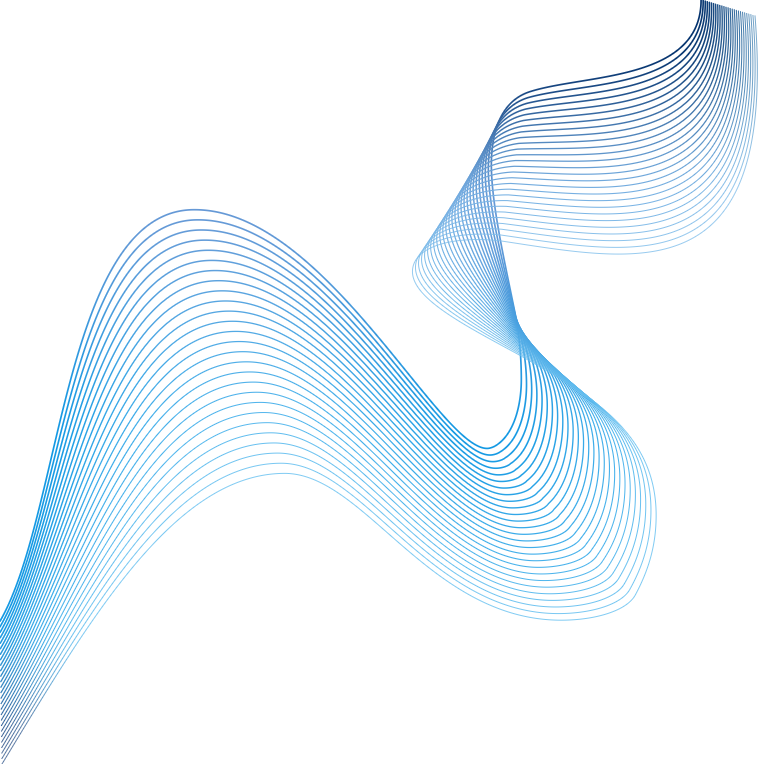
A Shadertoy shader for this background:

```glsl
// Twisting ribbon of fine blue lines blended between two curves on white.

#define LINES 27
#define SAMPLES 12
#define GRID_HEIGHT 765.0
#define BOLD_WIDTH 1.7
#define FINE_WIDTH 0.8
#define NAVY vec3(0.02, 0.20, 0.43)
#define PERIWINKLE vec3(0.40, 0.60, 0.84)
#define AZURE vec3(0.08, 0.60, 0.89)
#define STEEL vec3(0.22, 0.36, 0.56)
#define PALE vec3(0.58, 0.84, 0.97)

// Pen state: current position on the line being drawn, and nearest distance.
struct Pen { vec2 at; float dist; };

// Each vec4 holds a point on the bold edge (xy) and on the fine edge (zw).
vec2 between(vec4 edges, float blend) {
    return mix(edges.xy, edges.zw, blend);
}

// Extends the line with a cubic curve and updates the nearest distance.
void curveTo(inout Pen pen, vec2 p, float blend, float reach,
             vec4 handle1, vec4 handle2, vec4 knot) {
    vec2 a = pen.at;
    vec2 b = between(handle1, blend);
    vec2 c = between(handle2, blend);
    vec2 d = between(knot, blend);
    pen.at = d;

    // Skip curves whose control box is out of reach.
    vec2 low = min(min(a, b), min(c, d)) - reach;
    vec2 high = max(max(a, b), max(c, d)) + reach;
    if (any(lessThan(p, low)) || any(greaterThan(p, high))) return;

    // Polynomial form, relative to the shaded point.
    vec2 k0 = a - p;
    vec2 k1 = 3.0 * (b - a);
    vec2 k2 = 3.0 * (a - 2.0 * b + c);
    vec2 k3 = d - a + 3.0 * (b - c);

    // Coarse search for the nearest parameter.
    float t = 0.0, nearest = 1e9;
    for (int i = 0; i <= SAMPLES; i++) {
        float s = float(i) / float(SAMPLES);
        vec2 q = k0 + s * (k1 + s * (k2 + s * k3));
        float d2 = dot(q, q);
        if (d2 < nearest) { nearest = d2; t = s; }
    }

    // Refine by projecting onto the tangent.
    for (int i = 0; i < 3; i++) {
        vec2 q = k0 + t * (k1 + t * (k2 + t * k3));
        vec2 v = k1 + t * (2.0 * k2 + 3.0 * t * k3);
        t = clamp(t - dot(q, v) / (dot(v, v) + 1e-4), 0.0, 1.0);
    }
    pen.dist = min(pen.dist, length(k0 + t * (k1 + t * (k2 + t * k3))));
}

// Distance to one line of the ribbon, from lower left to upper right.
float ribbonLine(vec2 p, float u, float reach) {
    Pen pen = Pen(between(vec4(0, 622, 2, 765), u), 1e4);
    // Left hill
    curveTo(pen, p, u, reach, vec4(62, 515, 90, 620),
            vec4(65, 209, 175, 474), vec4(195, 210, 285, 474));
    // Slope into the valley
    curveTo(pen, p, u, reach, vec4(325, 210, 365, 474),
            vec4(440, 450, 430, 621), vec4(488, 449, 562, 621));
    curveTo(pen, p, u, reach, vec4(490, 449, 595, 621),
            vec4(493, 448, 627, 612), vec4(495, 447, 636, 596));
    // Right bulge
    curveTo(pen, p, u, reach, vec4(515, 436, 650, 570),
            vec4(522, 405, 657, 545), vec4(522, 380, 657, 516));
    // Neck
    curveTo(pen, p, u, reach, vec4(522, 358, 657, 430),
            vec4(520, 335, 585, 393), vec4(516, 315, 521, 356));
    // Left fold
    curveTo(pen, p, u, reach, vec4(506, 265, 470, 328),
            vec4(492, 205, 413, 300), vec4(492, 165, 413, 272));
    curveTo(pen, p, u, reach, vec4(492, 135, 413, 248),
            vec4(500, 102, 450, 236), vec4(530, 92, 500, 241));
    // Upper fan
    curveTo(pen, p, u, reach, vec4(585, 74, 640, 262),
            vec4(702, 82, 778, 295), vec4(702, 0, 756, 16));
    return pen.dist;
}

// Ink shifts with height and pales toward the fine edge.
vec3 inkColor(float y, float u) {
    vec3 ink = mix(NAVY, PERIWINKLE, smoothstep(40.0, 210.0, y));
    ink = mix(ink, AZURE, smoothstep(200.0, 450.0, y));
    float foot = smoothstep(620.0, 750.0, y);
    ink = mix(ink, STEEL, foot);
    return mix(ink, PALE, 0.6 * u * (1.0 - foot));
}

void mainImage(out vec4 fragColor, in vec2 fragCoord) {
    // Design grid with y pointing down.
    float pixel = GRID_HEIGHT / iResolution.y;
    vec2 p = vec2(fragCoord.x, iResolution.y - fragCoord.y) * pixel;
    vec3 color = vec3(1.0);

    for (int i = 0; i < LINES; i++) {
        float u = float(i) / float(LINES - 1);
        float width = mix(BOLD_WIDTH, FINE_WIDTH, u);
        float dist = ribbonLine(p, u, width + pixel);
        float halfWidth = 0.5 * max(width, pixel);
        float cover = clamp(0.5 + (halfWidth - dist) / pixel, 0.0, 1.0);
        cover *= min(1.0, width / pixel);
        color = mix(color, inkColor(p.y, u), cover);
    }
    fragColor = vec4(color, 1.0);
}
```
